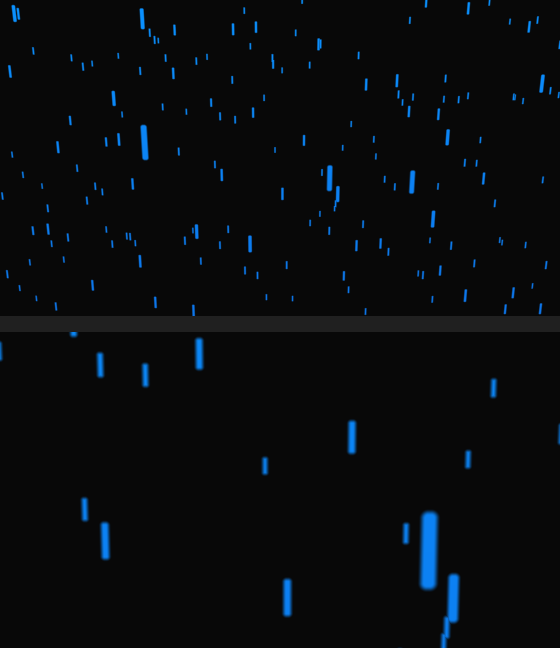
Top: the whole. Bottom: its middle third, enlarged.
Reproduce this background procedurally as a Shadertoy shader.

```glsl
const vec3 NIGHT = vec3(0.03);
const vec3 BLUE_LOW = vec3(0.05, 0.46, 0.92);
const vec3 BLUE_HIGH = vec3(0.04, 0.57, 1.0);
const float FAN = 0.14;      // sideways lean per unit of distance from the centre
const float BLUR = 0.0029;   // half width of the soft edge

vec3 hash32(vec2 p) {
    vec3 q = fract(vec3(p.xyx) * vec3(0.1031, 0.1030, 0.0973));
    q += dot(q, q.yxz + 33.33);
    return fract((q.xxy + q.yzz) * q.zyx);
}

float roundedBox(vec2 p, vec2 halfSize, float radius) {
    vec2 q = abs(p) - halfSize + radius;
    return length(max(q, 0.0)) + min(max(q.x, q.y), 0.0) - radius;
}

// Coverage of one streak, sheared along its fall direction
float streak(vec2 p, vec2 halfSize, float lean, float blur) {
    p.x -= lean * p.y;
    float d = roundedBox(p, halfSize, halfSize.x * 0.8);
    return 1.0 - smoothstep(-blur, blur, d);
}

// Scatters streaks of similar size, one per vertical strip
float rainLayer(vec2 p, float aspect, int count, vec2 halfSize, float seed, float blur) {
    float cover = 0.0;
    for (int i = 0; i < count; i++) {
        vec3 rnd = hash32(vec2(float(i) + 1.0, seed));
        vec2 center = vec2((float(i) + rnd.x) / float(count) * aspect, rnd.y);
        float lean = FAN * (center.x - 0.5 * aspect);
        vec2 size = halfSize * mix(vec2(0.88, 0.78), vec2(1.12, 1.22), rnd.z);
        cover = max(cover, streak(p - center, size, lean, blur));
    }
    return cover;
}

void mainImage(out vec4 fragColor, in vec2 fragCoord) {
    vec2 p = fragCoord / iResolution.y;
    float aspect = iResolution.x / iResolution.y;
    float blur = max(BLUR, 0.7 / iResolution.y);

    // Far to near
    float rain = rainLayer(p, aspect, 112, vec2(0.0026, 0.0108), 17.0, blur);
    rain = max(rain, rainLayer(p, aspect, 42, vec2(0.0036, 0.0170), 43.0, blur));
    rain = max(rain, rainLayer(p, aspect, 9, vec2(0.0058, 0.0290), 71.0, blur));
    rain = max(rain, rainLayer(p, aspect, 3, vec2(0.0086, 0.0460), 95.0, blur * 1.3));

    vec3 blue = mix(BLUE_LOW, BLUE_HIGH, clamp(p.y, 0.0, 1.0));
    fragColor = vec4(mix(NIGHT, blue, rain), 1.0);
}
```
